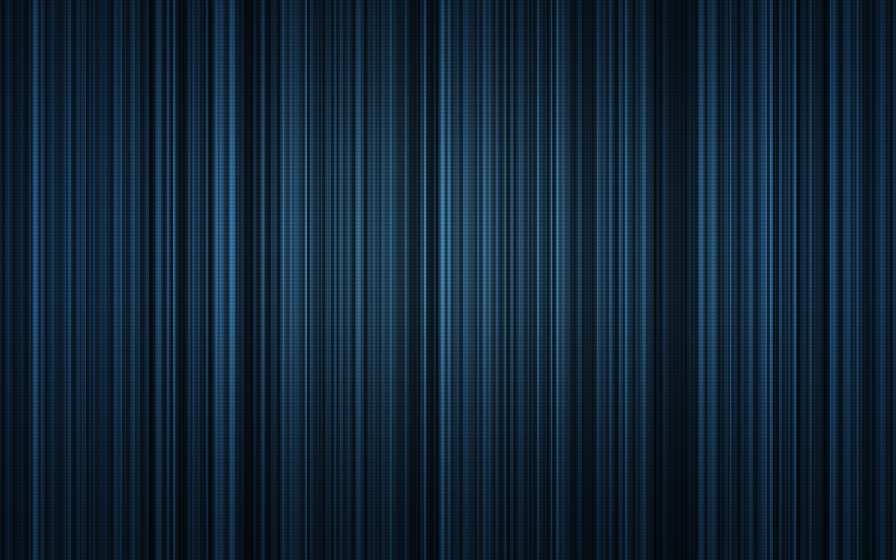
Reproduce this background procedurally as a Shadertoy shader.

```glsl
// Dark blue curtain of fine vertical stripes with a soft central glow and a woven mesh.

float hash(float n) {
    return fract(sin(n * 127.1 + 3.7) * 4375.85);
}

float gradientNoise(float x) {
    float i = floor(x), f = x - i;
    float u = f * f * f * (f * (f * 6.0 - 15.0) + 10.0);
    return mix((hash(i) * 2.0 - 1.0) * f, (hash(i + 1.0) * 2.0 - 1.0) * (f - 1.0), u);
}

// Random brightness per column, with edges softened over one pixel
float stripes(float x, float count, float seed) {
    float i = floor(x * count), f = fract(x * count);
    float soft = min(1.0, count / iResolution.x);
    return mix(hash(i + seed), hash(i + 1.0 + seed), smoothstep(1.0 - soft, 1.0, f));
}

float band(float x, float center, float halfWidth) {
    float soft = 0.5 / iResolution.x + 0.001;
    return 1.0 - smoothstep(halfWidth - soft, halfWidth + soft, abs(x - center));
}

void mainImage(out vec4 fragColor, in vec2 fragCoord) {
    vec2 uv = fragCoord / iResolution.xy;
    vec2 p = uv - vec2(0.51, 0.57);

    // Broad light, strongest just above the middle
    float glow = mix(0.45, 1.1, exp(-p.x * p.x * 1.8 - p.y * p.y * 6.5));
    float core = exp(-p.x * p.x * 9.0 - p.y * p.y * 7.0);
    vec3 tint = mix(vec3(0.095, 0.245, 0.39), vec3(0.19, 0.36, 0.48), core);

    // Two fine stripe scales, gently gathered into lighter and darker groups
    float cloth = (0.3 + 0.75 * stripes(uv.x, 300.0, 11.0))
                * (0.5 + 1.0 * stripes(uv.x, 460.0, 517.0))
                * (1.0 + 0.4 * gradientNoise(uv.x * 46.0));

    // Dark gaps: center and half width
    vec2 gaps[10] = vec2[10](vec2(0.023, 0.008), vec2(0.169, 0.005), vec2(0.202, 0.006),
        vec2(0.279, 0.013), vec2(0.483, 0.007), vec2(0.641, 0.009), vec2(0.729, 0.008),
        vec2(0.765, 0.014), vec2(0.807, 0.006), vec2(0.917, 0.006));
    for (int i = 0; i < 10; i++) cloth *= 1.0 - 0.42 * band(uv.x, gaps[i].x, gaps[i].y);

    // Bright threads: position and strength
    vec2 threads[12] = vec2[12](vec2(0.039, 0.6), vec2(0.149, 0.7), vec2(0.179, 0.6),
        vec2(0.257, 0.5), vec2(0.374, 0.6), vec2(0.436, 1.1), vec2(0.494, 1.0),
        vec2(0.564, 0.6), vec2(0.622, 0.7), vec2(0.699, 0.7), vec2(0.715, 0.6), vec2(0.791, 1.0));
    float shine = 0.0;
    for (int i = 0; i < 12; i++) shine += threads[i].y * band(uv.x, threads[i].x, 0.0012);

    // Fine horizontal weave
    float mesh = 0.92 + 0.08 * sin(uv.y * 160.0 * 6.28319);

    vec3 color = (tint * cloth + vec3(0.10, 0.27, 0.34) * shine) * glow * mesh;
    fragColor = vec4(color + vec3(0.003, 0.006, 0.010), 1.0);
}
```
